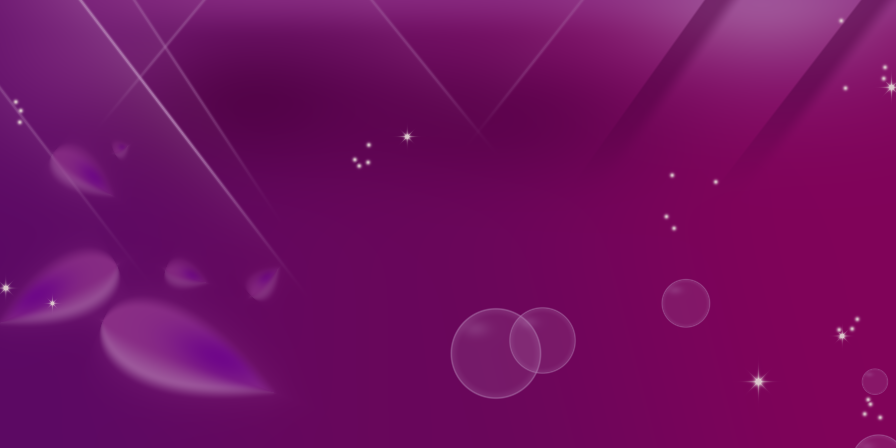
A Shadertoy shader for this background:

```glsl
// Magenta backdrop with slanted light rays, violet petals, bubbles and sparkles.
#define RAY_WIDTH 0.0035
#define BAND_WIDTH 0.05
#define PANEL_WIDTH 0.10
#define GLINT_SIZE 0.005
#define GLINTS_PER_CLUSTER 4
#define PETAL_BLUR 0.025
#define BUBBLE_FILL 0.16
#define BUBBLE_RIM 0.34
#define TOP_GLOW 0.75

const vec3 PLUM = vec3(0.36, 0.035, 0.39);
const vec3 WINE = vec3(0.41, 0.025, 0.355);
const vec3 CERISE = vec3(0.50, 0.01, 0.35);
const vec3 SHADOW = vec3(0.30, 0.0, 0.25);
const vec3 ORCHID = vec3(0.56, 0.20, 0.54);
const vec3 LILAC = vec3(0.70, 0.50, 0.70);
const vec3 VIOLET = vec3(0.44, 0.02, 0.56);
const vec3 SPARK = vec3(0.86, 0.78, 0.80);

// Rays: x at the top edge, lean, depth reached, strength (negative is dark)
const vec4 RAYS[8] = vec4[8](
    vec4(0.18, 0.765, 0.68, 0.85), vec4(0.30, 0.66, 0.52, 0.38),
    vec4(-0.15, 0.765, 0.66, 0.38), vec4(0.83, 0.81, 0.36, 0.32),
    vec4(1.30, -0.79, 0.34, 0.28), vec4(0.456, -0.83, 0.30, 0.36),
    vec4(1.60, -0.714, 0.44, -0.5), vec4(1.95, -0.77, 0.46, -0.5));
// Petals: blunt end, sharp tip
const vec4 PETALS[6] = vec4[6](
    vec4(0.255, 0.66, 0.285, 0.675), vec4(0.37, 0.40, 0.46, 0.37),
    vec4(0.56, 0.34, 0.62, 0.40), vec4(0.12, 0.66, 0.25, 0.565),
    vec4(0.26, 0.41, 0.0, 0.28), vec4(0.23, 0.285, 0.61, 0.125));
// Bubbles and stars: centre, radius
const vec3 BUBBLES[5] = vec3[5](
    vec3(1.107, 0.211, 0.101), vec3(1.211, 0.240, 0.074), vec3(1.531, 0.323, 0.054),
    vec3(1.953, 0.148, 0.029), vec3(1.961, -0.030, 0.060));
const vec3 STARS[6] = vec3[6](
    vec3(0.909, 0.695, 0.024), vec3(1.990, 0.805, 0.028), vec3(0.013, 0.357, 0.026),
    vec3(1.693, 0.148, 0.036), vec3(1.880, 0.250, 0.024), vec3(0.117, 0.323, 0.018));
// Glint clusters: centre, spread
const vec3 CLUSTERS[6] = vec3[6](
    vec3(0.82, 0.66, 0.035), vec3(1.54, 0.59, 0.10), vec3(1.92, 0.87, 0.09),
    vec3(0.02, 0.74, 0.04), vec3(1.89, 0.265, 0.025), vec3(1.96, 0.09, 0.03));

float hash(float n) { return fract(sin(n * 12.9898) * 43758.5453); }

float blob(vec2 p, vec2 centre, vec2 radius) {
    vec2 q = (p - centre) / radius;
    return exp(-dot(q, q));
}

vec3 background(vec2 p) {
    vec3 col = mix(PLUM, WINE, smoothstep(0.0, 1.0, p.x));
    col = mix(col, CERISE, smoothstep(0.85, 1.85, p.x + 0.25 * (p.y - 0.5)));
    col = mix(col, SHADOW, 0.75 * blob(p, vec2(0.54, 0.79), vec2(0.28, 0.17)));
    col = mix(col, SHADOW, 0.50 * blob(p, vec2(1.12, 0.74), vec2(0.36, 0.15)));
    col = mix(col, ORCHID, 0.35 * blob(p, vec2(0.15, 0.88), vec2(0.25, 0.20)));
    float top = 0.35 * smoothstep(0.76, 1.0, p.y) + 0.65 * smoothstep(0.91, 1.02, p.y);
    col = mix(col, ORCHID, TOP_GLOW * top * smoothstep(-0.3, 0.6, p.x));
    col = mix(col, ORCHID, 0.40 * blob(p, vec2(1.74, 0.88), vec2(0.36, 0.17)));
    return mix(col, LILAC, 0.50 * blob(p, vec2(1.70, 0.98), vec2(0.28, 0.11)));
}

// Light: a thin core with a one-sided sheen. Dark: a band with one hard edge.
vec3 addRay(vec3 col, vec2 p, vec4 ray, float aa) {
    float depth = 1.0 - p.y;
    float side = (p.x - ray.x - ray.y * depth) / length(vec2(1.0, ray.y));
    float fade = 1.0 - smoothstep(0.35 * ray.z, ray.z, depth);
    float core = exp(-side * side / (RAY_WIDTH * RAY_WIDTH));
    float panel = smoothstep(-aa, aa, -side) * exp(-abs(side) / PANEL_WIDTH);
    float band = smoothstep(0.0, 0.006, side + 0.5 * BAND_WIDTH)
        * (1.0 - smoothstep(0.2 * BAND_WIDTH, BAND_WIDTH, side));
    float amount = ray.w < 0.0 ? band : min(core + 0.25 * panel, 1.0);
    return mix(col, ray.w < 0.0 ? SHADOW : LILAC, abs(ray.w) * fade * amount);
}

// Violet heart, pale lower edge and a soft halo
vec3 addPetal(vec3 col, vec2 p, vec2 a, vec2 b) {
    vec2 axis = b - a, q = p - a;
    float len = length(axis), width = 0.01 + 0.2 * len, opacity = 0.6 + 0.6 * len;
    float u = dot(q, axis) / (len * len);
    float v = sign(axis.x) * (axis.x * q.y - axis.y * q.x) / len;
    float t = clamp(u, 0.0, 1.0);
    float halfWidth = 2.6 * width * sqrt(t) * (1.0 - t);
    float inside = halfWidth - abs(v) - abs(u - t) * len;
    float heart = blob(vec2(t, v / width), vec2(0.66, 0.25), vec2(0.28, 0.55));
    float edge = smoothstep(0.1, 0.9, -v / max(halfWidth, 0.001));
    vec3 tint = mix(mix(ORCHID, VIOLET, heart), LILAC, 0.7 * edge);
    col = mix(col, ORCHID, 0.25 * opacity * exp(min(inside, 0.0) / (0.4 * width)));
    return mix(col, tint, opacity * smoothstep(-0.5 * PETAL_BLUR, PETAL_BLUR, inside));
}

vec3 addBubble(vec3 col, vec2 p, vec3 bubble, float aa) {
    vec2 q = (p - bubble.xy) / bubble.z;
    float r = length(q);
    float disc = 1.0 - smoothstep(-aa, aa, (r - 1.0) * bubble.z);
    float rim = smoothstep(0.80, 1.0, r) * 0.4 + smoothstep(0.95, 0.99, r);
    float shine = blob(q, vec2(-0.45, 0.55), vec2(0.30, 0.18));
    return mix(col, LILAC, disc * min(BUBBLE_FILL + BUBBLE_RIM * rim + 0.2 * shine, 1.0));
}

float star(vec2 p, vec3 s) {
    vec2 q = (p - s.xy) / s.z;
    float rays = exp(-40.0 * abs(q.x * q.y) - 2.5 * dot(q, q));
    float diagonals = exp(-20.0 * abs(q.x * q.x - q.y * q.y) - 4.0 * dot(q, q));
    return min(0.8 * (rays + diagonals), 1.0);
}

void mainImage(out vec4 fragColor, in vec2 fragCoord) {
    vec2 p = fragCoord / iResolution.y;
    float aa = 1.0 / iResolution.y, light = 0.0;
    vec3 col = background(p);
    for (int i = 0; i < 8; i++) col = addRay(col, p, RAYS[i], aa);
    for (int i = 0; i < 6; i++) col = addPetal(col, p, PETALS[i].xy, PETALS[i].zw);
    for (int i = 0; i < 5; i++) col = addBubble(col, p, BUBBLES[i], aa);
    for (int i = 0; i < 6; i++) {
        light = max(light, star(p, STARS[i]));
        for (int j = 0; j < GLINTS_PER_CLUSTER; j++) {
            float seed = float(i * GLINTS_PER_CLUSTER + j) + 1.0;
            vec2 offset = 2.0 * vec2(hash(seed), hash(seed + 57.0)) - 1.0;
            light = max(light, blob(p, CLUSTERS[i].xy + offset * CLUSTERS[i].z, vec2(GLINT_SIZE)));
        }
    }
    fragColor = vec4(mix(col, SPARK, light), 1.0);
}
```
